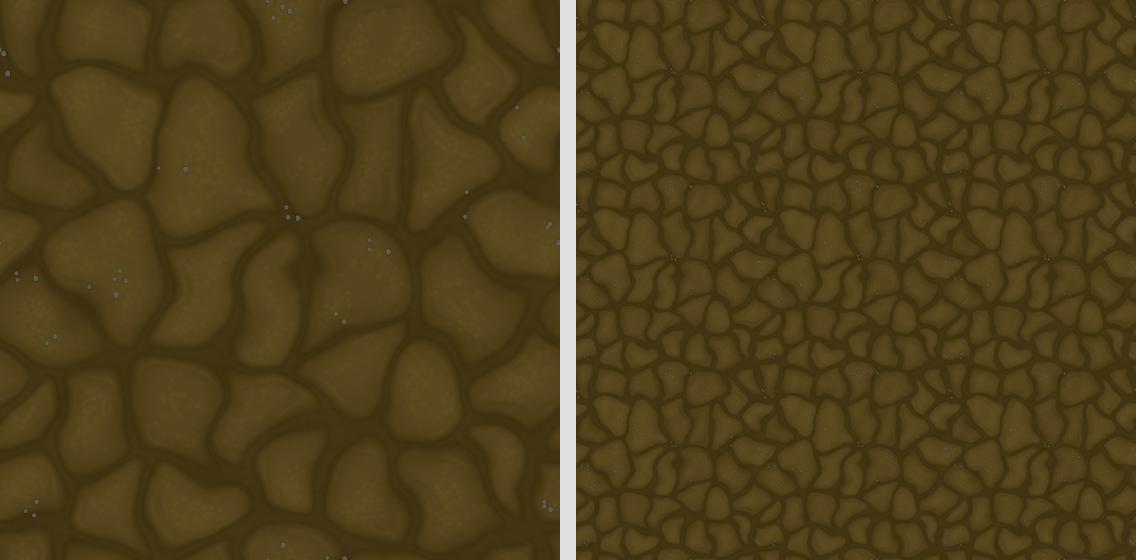
Left: one tile. Right: repeated 3 by 3.
This texture is drawn by a three.js fragment shader. Its source:

```glsl
// Mossy brown cobbles set in dark earth, with pale grain and a few grey pebbles.
// Stones are rounded Voronoi cells bent by layered sines; everything repeats a
// whole number of times across the canvas, so the tile wraps without a seam.
varying vec2 vUv;

#define GRID vec2(7.0, 5.0)
#define GAP_MIN 0.007
#define GAP_MAX 0.020
#define ROUNDING 120.0
#define BEND 0.018
#define GRAIN_CELLS 96.0
#define PEBBLE_GROUPS 17
#define PEBBLE_SIZE 0.0052
#define EARTH vec3(0.240, 0.182, 0.058)
#define STONE vec3(0.360, 0.290, 0.124)
#define PEBBLE vec3(0.365, 0.355, 0.330)

vec2 hash2(vec2 p) {
  vec2 q = vec2(dot(p, vec2(127.1, 311.7)), dot(p, vec2(269.5, 183.3)));
  return fract(sin(q) * 43758.545);
}

// Exact whole-number wrap of a cell index, safe against rounding in mod
vec2 wrap(vec2 cell, vec2 count) {
  return floor(mod(cell + 0.5, count));
}

// Layered sines with whole-number frequencies, so they wrap; roughly -1 to 1
float waves(vec2 p, float freq, float seed) {
  float sum = 0.0;
  for (int i = 0; i < 8; i++) {
    vec2 h = hash2(vec2(float(i) + 1.0, seed));
    vec2 k = floor((h * 2.0 - 1.0) * freq + 0.5);
    sum += sin(6.2831853 * (dot(k, p) + fract(h.x * 17.0 + h.y * 31.0)));
  }
  return sum / 3.0;
}

// Vector in canvas units from p to the jittered centre of a cell
vec2 toCentre(vec2 p, vec2 cell) {
  vec2 jitter = 0.04 + 0.92 * hash2(wrap(cell, GRID) + 3.0);
  return (cell + jitter) / GRID - p;
}

// x: rounded distance to the stone border, yz: random values of the stone
vec3 stones(vec2 p) {
  vec2 base = floor(p * GRID);
  vec2 nearest = vec2(9.0);
  vec2 id = base;
  for (int y = -2; y <= 2; y++) {
    for (int x = -2; x <= 2; x++) {
      vec2 cell = base + vec2(float(x), float(y));
      vec2 r = toCentre(p, cell);
      if (dot(r, r) < dot(nearest, nearest)) { nearest = r; id = cell; }
    }
  }
  float sum = 0.0;
  for (int y = -2; y <= 2; y++) {
    for (int x = -2; x <= 2; x++) {
      vec2 r = toCentre(p, id + vec2(float(x), float(y)));
      vec2 across = r - nearest;
      if (dot(across, across) > 0.00001) {
        sum += exp(-ROUNDING * dot(0.5 * (r + nearest), normalize(across)));
      }
    }
  }
  return vec3(-log(sum) / ROUNDING, hash2(wrap(id, GRID) + 41.0));
}

// Small soft dots, one per cell, kept where their hash is below the density
float grain(vec2 p, float density) {
  vec2 q = p * GRAIN_CELLS;
  vec2 base = floor(q);
  float cover = 0.0;
  for (int y = -1; y <= 1; y++) {
    for (int x = -1; x <= 1; x++) {
      vec2 cell = base + vec2(float(x), float(y));
      vec2 wrapped = wrap(cell, vec2(GRAIN_CELLS));
      vec2 h = hash2(wrapped + 7.0);
      vec2 kind = hash2(wrapped + 211.0);
      float dist = length(q - cell - h);
      float radius = 0.30 + 0.24 * kind.x;
      float spot = 1.0 - smoothstep(radius - 0.12, radius + 0.12, dist);
      float keep = smoothstep(kind.y - 0.1, kind.y + 0.1, density);
      cover = max(cover, spot * keep * (0.5 + 0.5 * h.x));
    }
  }
  return cover;
}

// Signed distance to loose groups of two or three pebbles, on the wrapped canvas
float pebbles(vec2 p) {
  float dist = 1.0;
  for (int i = 0; i < PEBBLE_GROUPS; i++) {
    vec2 group = hash2(vec2(float(i), 57.0));
    float count = 2.0 + step(0.5, fract(group.x * 13.0));
    for (int j = 0; j < 3; j++) {
      vec2 h = hash2(vec2(float(i) * 3.7 + float(j) * 11.3, float(j) * 5.1 + 83.0));
      vec2 r = fract(p - group - (h - 0.5) * 0.06 + 0.5) - 0.5;
      float size = PEBBLE_SIZE * (0.6 + 0.4 * h.x);
      float lump = 1.0 + 0.07 * sin(3.0 * atan(r.y, r.x + 0.00001) + 20.0 * h.y);
      float pebble = length(r * vec2(1.1, 0.92)) - size * lump;
      if (float(j) < count) dist = min(dist, pebble);
    }
  }
  return dist;
}

void main() {
  // Bent stone outlines
  vec2 bend = BEND * vec2(waves(vUv, 6.0, 1.0), waves(vUv, 6.0, 2.0));
  bend += 0.0025 * vec2(waves(vUv, 16.0, 3.0), waves(vUv, 16.0, 4.0));
  vec3 stone = stones(vUv + bend);
  float inset = stone.x - mix(GAP_MIN, GAP_MAX, stone.y);
  float body = smoothstep(-0.007, 0.009, inset);

  // Painted shading: soft dome, dark outline, broken light rim, inner crease
  float patches = waves(vUv, 9.0, 5.0);
  float brush = waves(vUv + bend, 38.0, 6.0) + 0.6 * waves(vUv, 85.0, 7.0);
  float tone = 0.19 + 0.38 * body + 0.32 * smoothstep(0.0, 0.042, inset);
  tone += body * 0.20 * (stone.z - 0.5) + 0.045 * patches;
  tone -= 0.11 * exp(-pow((inset + 0.006) / 0.0045, 2.0));
  float rim = exp(-pow((inset - 0.011) / 0.0035, 2.0));
  tone += 0.16 * rim * smoothstep(0.1, 0.9, waves(vUv, 8.0, 8.0));
  float crease = exp(-pow((inset - 0.023 - 0.004 * patches) / 0.004, 2.0));
  tone -= 0.15 * crease * smoothstep(0.3, 1.0, waves(vUv, 7.0, 9.0));
  tone += 0.027 * brush;

  // Pale grain gathered in the middle of the stones
  float density = 0.32 + 0.45 * patches;
  tone += 0.17 * grain(vUv, density) * smoothstep(0.004, 0.026, inset);
  vec3 colour = mix(EARTH, STONE, tone);

  // Grey pebbles with a thin dark edge
  float pebble = pebbles(vUv);
  colour *= 1.0 - 0.16 * (1.0 - smoothstep(0.0, 0.0028, pebble));
  colour = mix(colour, PEBBLE, 1.0 - smoothstep(-0.001, 0.001, pebble));
  gl_FragColor = vec4(colour, 1.0);
}
```
